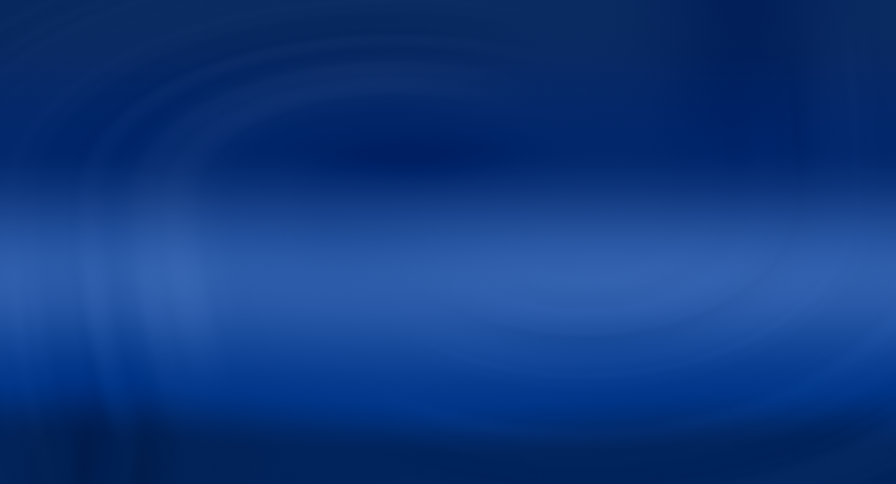
A Shadertoy shader for this background:

```glsl
// A soft blue backdrop: a hazy horizontal band of light between navy fields.
// Smooth noise sampled along the radii of two stretched, interlocking swirls
// lays faint brushed arcs over a vertical gradient.

float hash(float n) {
    return fract(sin(n * 127.1) * 43758.5453);
}

// Smooth one-dimensional noise in -1..1
float noise(float x) {
    float i = floor(x), f = fract(x);
    return 2.0 * mix(hash(i), hash(i + 1.0), f * f * (3.0 - 2.0 * f)) - 1.0;
}

// Broad and fine streaks across a swirl
float streaks(float r) {
    return 0.5 * noise(r * 17.0) + 0.32 * noise(r * 41.0 + 7.0) + 0.18 * noise(r * 90.0 + 31.0);
}

// Soft elliptical spot
float spot(vec2 p, vec2 center, vec2 size) {
    vec2 d = (p - center) / size;
    return exp(-dot(d, d));
}

vec3 bandGradient(float h) {
    vec3 c = mix(vec3(0.005, 0.14, 0.36), vec3(0.0, 0.21, 0.54), smoothstep(0.08, 0.21, h));
    c = mix(c, vec3(0.18, 0.365, 0.67), smoothstep(0.17, 0.43, h));
    c = mix(c, vec3(0.01, 0.155, 0.42), smoothstep(0.43, 0.70, h));
    return mix(c, vec3(0.04, 0.165, 0.385), smoothstep(0.70, 0.95, h));
}

void mainImage(out vec4 fragColor, in vec2 fragCoord) {
    vec2 uv = fragCoord / iResolution.xy;
    vec2 p = vec2(uv.x * 1.855, uv.y);

    // Left arch: round above its centre, drawn out into legs below
    vec2 a = p - vec2(0.82, 0.60);
    float archRadius = length(a * vec2(0.5, a.y > 0.0 ? 1.0 : 0.3));
    float archMask = smoothstep(0.45, -0.1, a.x) * smoothstep(-0.15, 0.15, a.y - a.x * 0.9)
                   * smoothstep(0.04, 0.14, archRadius);

    // Right bowl: round below its centre, sweeping upward at the right
    vec2 b = p - vec2(1.21, 0.59);
    float bowlRadius = length(b * vec2(0.65, b.y < 0.0 ? 1.0 : 0.3));
    float bowlMask = smoothstep(-0.5, -0.2, b.x) * smoothstep(-0.1, 0.2, b.x * 0.7 - b.y)
                   * smoothstep(0.08, 0.24, bowlRadius);

    float arch = streaks(archRadius) * archMask;
    float bowl = streaks(bowlRadius + 3.0) * bowlMask;

    // Band edges bend gently with the swirls
    float lowerBend = 0.03 * spot(p, vec2(0.95, 0.15), vec2(0.45, 0.2))
                    - 0.015 * spot(p, vec2(0.0, 0.15), vec2(0.4, 0.15));
    vec3 color = bandGradient(uv.y + lowerBend + 0.012 * arch + 0.010 * bowl);

    // Brushed arcs
    color += vec3(0.026, 0.025, 0.028) * arch + vec3(0.014, 0.018, 0.024) * bowl;

    // Pale arch and the dark hollow beneath it
    float paleArch = exp(-pow((archRadius - 0.235) / 0.035, 2.0)) * archMask;
    color += vec3(0.028, 0.026, 0.022) * paleArch;
    color -= vec3(0.03, 0.04, 0.04) * spot(p, vec2(0.85, 0.67), vec2(0.22, 0.06));

    // Brightest haze right of centre, dim patch left of it
    color += vec3(0.018, 0.015, 0.012) * spot(p, vec2(1.28, 0.45), vec2(0.4, 0.12));
    color -= vec3(0.015, 0.015, 0.015) * spot(p, vec2(0.72, 0.50), vec2(0.2, 0.1));

    // Dark column at the upper right and shaded folds at the lower left
    color -= vec3(0.035, 0.045, 0.04) * spot(p, vec2(1.54, 1.0), vec2(0.16, 0.32));
    float folds = 0.6 + 0.4 * noise(p.x * 24.0 - p.y * 3.0);
    color -= vec3(0.005, 0.045, 0.10) * folds * spot(p, vec2(0.22, 0.02), vec2(0.2, 0.17));

    // Fine dither keeps the gradients smooth
    color += (hash(dot(uv, vec2(12.9, 78.2))) - 0.5) / 255.0;
    fragColor = vec4(clamp(color, 0.0, 1.0), 1.0);
}
```
